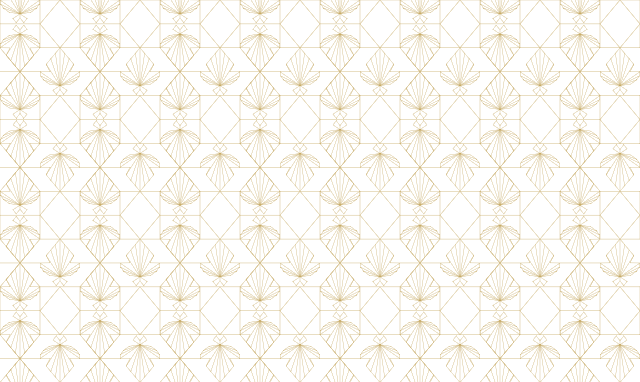
A Shadertoy shader for this pattern:

```glsl
// Art deco lattice of thin gold lines on white: boxes, diamonds and crossed
// diagonals hold folded paper fans. Space is folded by symmetry into one small
// cell, then every line is a segment with box-filtered coverage.

#define COLUMNS 8.0                    // repeats across
#define ROW 4.78125                    // height of one row, in half columns
#define FOCUS 0.5                      // height of the fan focus above its foot
#define GRID_WIDTH 0.019
#define FAN_WIDTH 0.0165
#define GOLD vec3(0.77, 0.655, 0.375)
#define PAPER vec3(1.0)

const float Q = ROW * 0.25;            // half height of a box

// Right half of a fan, with its focus at the origin
const vec2 WING[7] = vec2[7](
    vec2(0.0, 0.0), vec2(0.54, 0.08), vec2(0.83, 0.29), vec2(0.96, 0.48),
    vec2(1.0, 0.695), vec2(0.50, 0.70), vec2(0.69, 1.066));

// Small leaf below the focus
const vec2 LEAF[4] = vec2[4](
    vec2(0.0, 0.0), vec2(0.35, -0.23), vec2(0.19, -0.44), vec2(0.0, -0.20));

float segmentDistance(vec2 p, vec2 a, vec2 b) {
    vec2 ab = b - a;
    float t = clamp(dot(p - a, ab) / dot(ab, ab), 0.0, 1.0);
    return length(p - a - t * ab);
}

// Share of a pixel that a line leaves bare, also for lines below one pixel
float bare(vec2 p, vec2 a, vec2 b, float width, float pixel) {
    float d = segmentDistance(p, a, b);
    float outer = clamp(0.5 + (0.5 * width - d) / pixel, 0.0, 1.0);
    float inner = clamp(0.5 - (0.5 * width + d) / pixel, 0.0, 1.0);
    return 1.0 - (outer - inner);
}

// Boxes, diamonds and diagonals; p is folded about a box midline
float lattice(vec2 p, float pixel) {
    float w = GRID_WIDTH;
    float clear = bare(p, vec2(1.0, 0.0), vec2(1.0, Q), w, pixel);
    clear *= bare(p, vec2(0.0), vec2(1.0, 0.0), w, pixel);
    clear *= bare(p, vec2(0.0, 2.0 * Q), vec2(1.0, 2.0 * Q), w, pixel);
    clear *= bare(p, vec2(1.0, Q), vec2(2.0, Q), w, pixel);
    clear *= bare(p, vec2(1.0, Q), vec2(0.0, 2.0 * Q), w, pixel);
    clear *= bare(p, vec2(1.0, 0.0), vec2(2.0, Q), w, pixel);
    return clear;
}

float fan(vec2 p, float pixel) {
    float w = FAN_WIDTH;
    vec2 focus = vec2(0.0);
    vec2 apex = vec2(0.0, 2.0 * Q - FOCUS);
    vec2 shoulder = WING[6];

    // Outline of the wing, then its upper edge
    float clear = bare(p, shoulder, apex, w, pixel);
    for (int i = 0; i < 6; i++)
        clear *= bare(p, WING[i], WING[i + 1], w, pixel);

    // Rays to the wing corners and along the upper edge
    for (int i = 2; i < 5; i++)
        clear *= bare(p, focus, WING[i], w, pixel);
    for (int i = 0; i < 4; i++)
        clear *= bare(p, focus, mix(shoulder, apex, float(i) / 3.0), w, pixel);

    // Leaf at the foot
    for (int i = 0; i < 4; i++)
        clear *= bare(p, LEAF[i], LEAF[(i + 1) % 4], w, pixel);
    return clear;
}

void mainImage(out vec4 fragColor, in vec2 fragCoord) {
    float pixel = 4.0 * COLUMNS / iResolution.x;
    vec2 p = vec2(fragCoord.x, iResolution.y - fragCoord.y) * pixel;

    // Fold about the fan columns and the box midlines
    float x = abs(mod(p.x + 1.0, 4.0) - 2.0);
    float y = abs(mod(p.y + Q, ROW) - 2.0 * Q);

    // Single fans between the boxes turn over on every other row
    float row = floor(p.y / ROW);
    float gap = p.y - row * ROW - 3.0 * Q;
    float turn = mod(row, 2.0) < 0.5 ? -1.0 : 1.0;
    vec2 paired = vec2(x, y - FOCUS);
    vec2 single = vec2(2.0 - x, Q + turn * gap - FOCUS);

    float clear = lattice(vec2(x, y), pixel);
    clear *= fan(x < 1.0 ? paired : single, pixel);
    fragColor = vec4(mix(GOLD, PAPER, clear), 1.0);
}
```
